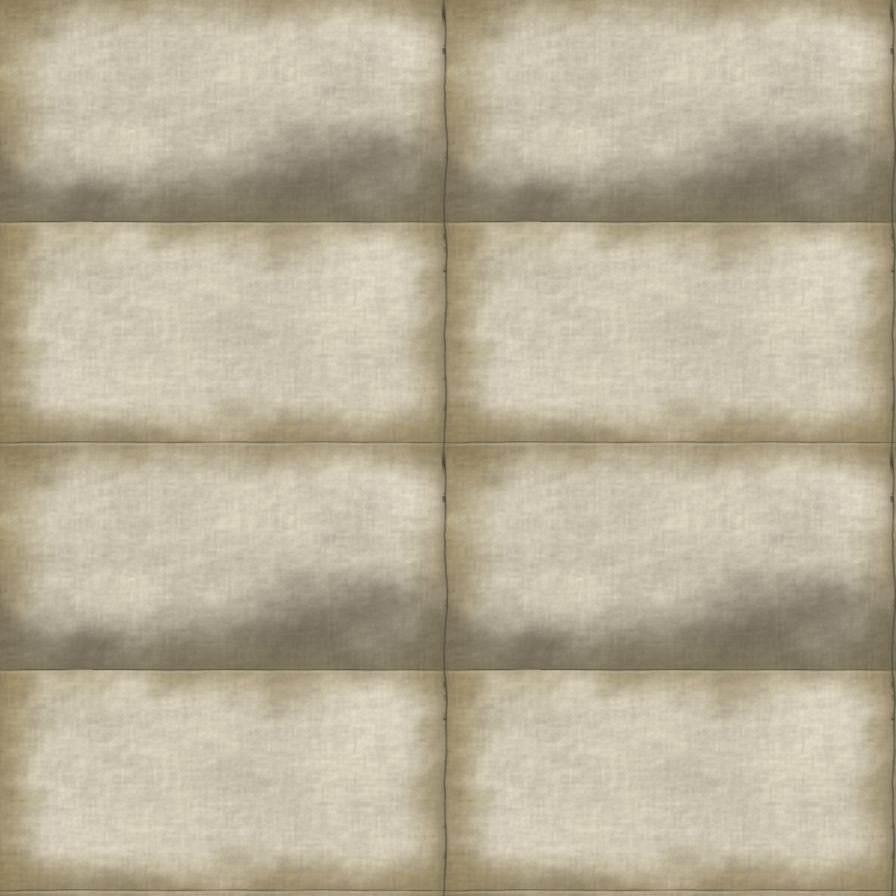
Write a Shadertoy shader that draws this texture.

```glsl
const float REPEATS = 2.0;
const float LOWER_FOLD = 0.013;    // height of the lower fold in a tile
const float LOWER_HEIGHT = 0.492;  // height of the lower panel
const float SEAM_X = 0.994;
const float SEAM_WOBBLE = 0.016;
const float FOLD_WOBBLE = 0.005;
const float WEAVE = 0.055;
const float RELIEF = 0.11;
const float MOTTLE = 0.12;
const vec3 PAPER = vec3(0.81, 0.78, 0.70);
const vec3 PALE = vec3(0.86, 0.84, 0.77);
const vec3 OCHRE = vec3(0.57, 0.50, 0.34);
const vec3 GRIME = vec3(0.43, 0.40, 0.33);
const vec3 CRACK = vec3(0.25, 0.24, 0.20);

float hash(vec2 cell) {
    return fract(sin(dot(cell, vec2(127.1, 311.7))) * 43758.5453);
}

// Value noise over a tile of size 1 that wraps at its borders
float noise(vec2 t, vec2 cells) {
    vec2 i = floor(t * cells), f = fract(t * cells);
    f = f * f * (3.0 - 2.0 * f);
    vec2 a = mod(i, cells), b = mod(i + 1.0, cells);
    return mix(mix(hash(a), hash(vec2(b.x, a.y)), f.x),
               mix(hash(vec2(a.x, b.y)), hash(b), f.x), f.y);
}

float fbm(vec2 t, vec2 cells) {
    float sum = 0.0, weight = 0.5;
    for (int k = 0; k < 5; k++) {
        sum += weight * noise(t, cells);
        cells *= 2.0;
        weight *= 0.5;
    }
    return sum / 0.97;
}

float blob(vec2 p, vec2 center, vec2 radius) {
    vec2 d = (p - center) / radius;
    return exp(-dot(d, d));
}

// Stain strength at a distance from an edge
float edgeStain(float d, float width) {
    return 1.0 - smoothstep(-0.02, width, d);
}

float line(float d, float halfWidth, float blur) {
    return 1.0 - smoothstep(halfWidth - blur, halfWidth + blur, abs(d));
}

void mainImage(out vec4 fragColor, in vec2 fragCoord) {
    vec2 t = fract(fragCoord / iResolution.xy * REPEATS);
    float blur = 0.75 * REPEATS / iResolution.y;

    // Panel coordinates, bent by the wavering seam and folds
    float seam = SEAM_X + SEAM_WOBBLE * (fbm(vec2(0.3, t.y), vec2(4.0, 9.0)) - 0.5);
    float bend = FOLD_WOBBLE * (fbm(vec2(t.x, 0.7), vec2(8.0, 4.0)) - 0.5);
    float u = fract(t.x - seam);
    float y = fract(t.y - LOWER_FOLD - bend);
    bool upper = y > LOWER_HEIGHT;
    float height = upper ? 1.0 - LOWER_HEIGHT : LOWER_HEIGHT;
    float v = (upper ? y - LOWER_HEIGHT : y) / height;
    vec2 panel = vec2(u, v);
    float seamDist = u > 0.5 ? u - 1.0 : u;
    float foldDist = (v > 0.5 ? v - 1.0 : v) * height;

    // Ochre ageing along the panel edges
    float cloud = fbm(t, vec2(5.0, 6.0)) - 0.5;
    float patches = fbm(t + vec2(0.37, 0.61), vec2(9.0, 11.0)) - 0.5;
    float spread = 0.10 * cloud + 0.08 * patches;
    float clean = (1.0 - 0.85 * edgeStain(u + spread, 0.13))
                * (1.0 - 0.65 * edgeStain(1.0 - u + spread, 0.10))
                * (1.0 - 0.80 * edgeStain(v * height + spread, 0.11))
                * (1.0 - 0.70 * edgeStain((1.0 - v) * height + spread, 0.10));
    vec3 color = mix(PAPER, OCHRE, 0.85 * (1.0 - clean));

    // Grey damp on the upper panel, bleached spots on both
    float damp = 0.0, bleach = 0.0;
    if (upper) {
        damp = 0.65 * (1.0 - smoothstep(0.02, 0.50, v + 0.5 * cloud + 0.2 * patches));
        damp += 0.40 * blob(panel, vec2(0.21, 0.07), vec2(0.09, 0.12));
        damp += 0.25 * blob(panel, vec2(0.74, 0.20), vec2(0.17, 0.15));
        bleach = blob(panel, vec2(0.90, 0.76), vec2(0.08, 0.13));
    } else {
        damp = 0.22 * blob(panel, vec2(0.24, 0.02), vec2(0.10, 0.08));
        damp += 0.10 * blob(panel, vec2(0.52, 0.52), vec2(0.12, 0.12));
        bleach = blob(panel, vec2(0.12, 0.28), vec2(0.08, 0.14));
        bleach += 0.7 * blob(panel, vec2(0.86, 0.80), vec2(0.12, 0.16));
    }
    color = mix(color, GRIME, min(damp, 0.85));
    color = mix(color, PALE, 0.55 * min(bleach, 1.0));

    // Mottling, slanted wrinkles and woven threads
    float wrinkle = fbm(t, vec2(38.0, 46.0)) - fbm(t + vec2(0.005, -0.007), vec2(38.0, 46.0));
    float threads = noise(t, vec2(34.0, 150.0)) + noise(t, vec2(150.0, 30.0)) - 1.0;
    float speck = noise(t, vec2(190.0)) - 0.5;
    color *= 1.0 + MOTTLE * (cloud + 0.6 * patches) + RELIEF * wrinkle
           + WEAVE * (threads + 0.6 * speck);

    // Horizontal folds: dark crease with a lit lip below
    float wear = fbm(vec2(t.x, 0.2 + 0.5 * float(upper)), vec2(14.0, 4.0));
    color = mix(color, GRIME, 0.30 * exp(-abs(foldDist) / 0.010) * smoothstep(0.3, 0.7, wear));
    color = mix(color, PALE, 0.45 * line(foldDist + 0.005, 0.002, blur + 0.001) * wear);
    color = mix(color, CRACK, (0.25 + 0.45 * wear) * line(foldDist, 0.0012, blur));

    // Vertical seam: soft shadow on its left, ragged line, torn slits
    float ragged = fbm(vec2(0.6, t.y), vec2(4.0, 26.0));
    float shadow = seamDist < 0.0 ? exp(seamDist / 0.014) : exp(-seamDist / 0.004);
    color = mix(color, GRIME, 0.50 * shadow);
    color = mix(color, CRACK, (0.20 + 0.55 * ragged) * line(seamDist, 0.0018, blur));
    float slit = smoothstep(0.60, 0.72, ragged) + blob(t, vec2(SEAM_X, 0.968), vec2(0.1, 0.018));
    color = mix(color, CRACK, 0.75 * min(slit, 1.0) * line(seamDist + 0.003, 0.0035, blur));

    fragColor = vec4(clamp(color, 0.0, 1.0), 1.0);
}
```
